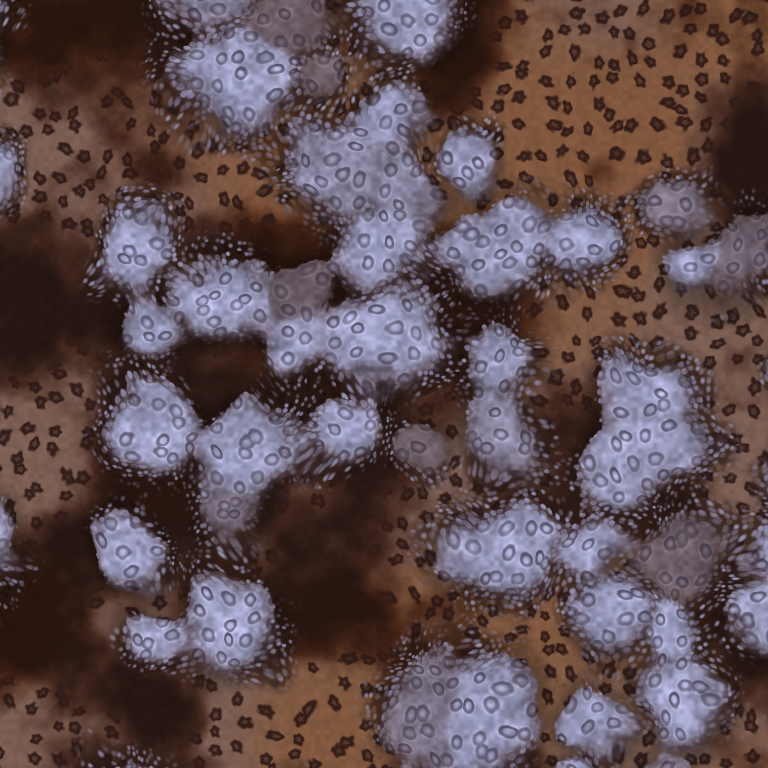
Write a Shadertoy shader that draws this texture.

```glsl
// Knobbly reef coral: lilac lobes with ring polyps and fuzzy rims over spotted tan and dark hollows.

const vec3 HOLLOW = vec3(0.15, 0.085, 0.07);
const vec3 BROWN = vec3(0.27, 0.16, 0.125);
const vec3 TAN = vec3(0.48, 0.365, 0.32);
const vec3 PIT = vec3(0.17, 0.09, 0.08);
const vec3 SHADE = vec3(0.31, 0.265, 0.305);
const vec3 MAUVE = vec3(0.45, 0.415, 0.49);
const vec3 LILAC = vec3(0.55, 0.55, 0.67);
const vec3 GLINT = vec3(0.64, 0.65, 0.80);
const vec3 RING = vec3(0.29, 0.26, 0.34);
const float LOBES = 8.5;        // lobe cells across the canvas
const float POLYPS = 33.0;      // polyp cells across the canvas
const float BRISTLES = 112.0;   // rim speckle cells across the canvas
const float RING_RADIUS = 0.24; // in polyp cells
const float LOBE_SHARE = 1.0;
const float MERGE = 9.0;        // higher keeps lobes more separate

float hash(vec2 p) {
    return fract(sin(dot(p, vec2(127.1, 311.7))) * 43758.5453);
}

vec2 hash2(vec2 p) {
    return vec2(hash(p), hash(p + 57.3));
}

float noise(vec2 p) {
    vec2 i = floor(p), f = fract(p);
    f = f * f * (3.0 - 2.0 * f);
    return mix(mix(hash(i), hash(i + vec2(1, 0)), f.x),
               mix(hash(i + vec2(0, 1)), hash(i + vec2(1, 1)), f.x), f.y);
}

float fbm(vec2 p) {
    float sum = 0.0, amp = 0.53;
    for (int i = 0; i < 4; i++) {
        sum += amp * noise(p);
        p = p * 2.03 + 17.7;
        amp *= 0.5;
    }
    return sum;
}

mat2 rotate(float a) {
    return mat2(cos(a), sin(a), -sin(a), cos(a));
}

// Offset to the nearest scattered point, and its random id.
vec3 nearestPoint(vec2 p, float jitter) {
    vec3 best = vec3(9.0);
    for (int y = -1; y <= 1; y++)
    for (int x = -1; x <= 1; x++) {
        vec2 cell = floor(p) + vec2(x, y);
        vec2 d = p - cell - 0.5 - jitter * (hash2(cell) - 0.5);
        if (dot(d, d) < dot(best.xy, best.xy)) best = vec3(d, hash(cell + 9.1));
    }
    return best;
}

// Softly merged lobes. x: height (1 centre, 0 rim), y: tone, z: lit side.
vec3 lobeField(vec2 p) {
    float total = 0.0001;
    vec2 blend = vec2(0.0);
    p *= LOBES;
    for (int y = -1; y <= 1; y++)
    for (int x = -1; x <= 1; x++) {
        vec2 cell = floor(p) + vec2(x, y);
        float id = hash(cell + 3.7);
        float crowd = smoothstep(0.05, 0.72, noise(cell / LOBES * 5.0 + 4.0));
        if (hash(cell + 21.3) > LOBE_SHARE * crowd) continue;
        vec2 d = p - cell - 0.15 - 0.7 * hash2(cell + 5.5);
        vec2 q = rotate(6.283 * id) * d;
        q.x /= 1.0 + 0.4 * hash(cell + 8.2);
        float radius = mix(0.27, 0.60, hash(cell + 13.9));
        float weight = exp(MERGE * (1.0 - length(q) / radius));
        total += weight;
        blend += weight * vec2(id, dot(d, vec2(-0.3, 0.9)) / radius);
    }
    return vec3(log(total) / MERGE, blend / total);
}

void mainImage(out vec4 fragColor, in vec2 fragCoord) {
    vec2 uv = fragCoord / iResolution.y;
    vec2 wobble = vec2(noise(uv * 19.0), noise(uv * 19.0 + 40.0)) - 0.5;
    vec2 p = uv + 0.03 * wobble;
    float fine = fbm(uv * 38.0);
    float grain = noise(uv * 150.0) - 0.5;

    // Flesh between the lobes, from deep hollows to lit tan
    float depth = fbm(uv * 5.0 + 11.0) + 0.14 * (fine - 0.5);
    vec3 color = mix(HOLLOW, BROWN, smoothstep(0.34, 0.52, depth));
    color = mix(color, TAN, smoothstep(0.46, 0.64, depth));
    color *= mix(vec3(1.0), vec3(1.05, 0.94, 0.76), smoothstep(0.45, 0.75, noise(uv * 5.0 + 30.0)));

    // Polyps, slightly squashed and ragged
    vec3 polyp = nearestPoint(uv * POLYPS + wobble * 0.6, 0.75);
    vec2 q = rotate(6.283 * polyp.z) * polyp.xy;
    q.x *= 1.0 + 0.35 * polyp.z;
    float dist = length(q) + 0.03 * sin(5.0 * atan(q.y, q.x) + 20.0 * polyp.z) + 0.16 * grain;
    float pit = 1.0 - smoothstep(0.22, 0.37, dist);
    float core = 1.0 - smoothstep(0.02, 0.17, dist);
    float pitShow = smoothstep(0.38, 0.52, depth) * step(0.1, polyp.z);
    color = mix(color, PIT, pit * (1.0 - 0.5 * core) * 0.9 * pitShow);

    // Lobes, roughened by their bristles
    vec3 tip = nearestPoint(p * BRISTLES, 0.95);
    float bead = 1.0 - smoothstep(0.12, 0.50, length(tip.xy));
    vec3 lobe = lobeField(p);
    float height = lobe.x + 0.38 * (fine - 0.5) + 0.12 * (bead * tip.z - 0.25);
    color *= 1.0 - 0.25 * smoothstep(-0.5, -0.05, height);
    float slope = height + 0.12 * lobe.z;
    float far = smoothstep(0.50, 0.95, lobe.y);
    vec3 skin = mix(SHADE, MAUVE, smoothstep(-0.06, 0.14, slope));
    skin = mix(skin, LILAC, smoothstep(0.10, 0.38, slope));
    skin = mix(skin, GLINT, 0.7 * smoothstep(0.30, 0.85, slope));
    skin *= 0.80 + 0.40 * fine + 0.16 * grain;
    skin = mix(skin, mix(skin * vec3(0.74, 0.68, 0.66), TAN, 0.25), far);

    // Ring polyps with one lit lip
    float radial = length(q) + 0.07 * grain;
    float ring = 1.0 - smoothstep(0.025, 0.115, abs(radial - RING_RADIUS));
    float lip = 1.0 - smoothstep(0.02, 0.10, abs(radial - RING_RADIUS - 0.13));
    float upper = 0.5 + 0.5 * polyp.y / (length(polyp.xy) + 0.01);
    skin = mix(skin, RING, ring * (0.50 + 0.38 * polyp.z) * (0.65 + 0.35 * upper));
    skin += 0.06 * lip * (1.0 - 0.5 * upper);
    skin += 0.07 * (1.0 - smoothstep(0.04, 0.16, radial));
    float soft = 0.05 + 0.16 * smoothstep(0.2, -0.6, lobe.z);
    color = mix(color, skin, smoothstep(-soft, soft, height) * (1.0 - 0.15 * far));

    // Bristling rim of pale tips and dark gaps
    float rim = smoothstep(-0.50, -0.08, height) * (1.0 - smoothstep(0.06, 0.34, height));
    rim *= smoothstep(0.20, 0.55, noise(uv * 14.0 + 70.0));
    float gap = smoothstep(0.28, 0.6, length(tip.xy));
    color = mix(color, HOLLOW * 1.2, 0.62 * rim * gap);
    vec3 tipColor = mix(SHADE * 1.15, GLINT, tip.z * tip.z * 0.85);
    color = mix(color, tipColor, bead * rim * step(0.25, tip.z) * 0.85);

    color *= 1.0 + 0.12 * grain;
    fragColor = vec4(clamp(color, 0.0, 1.0), 1.0);
}
```
